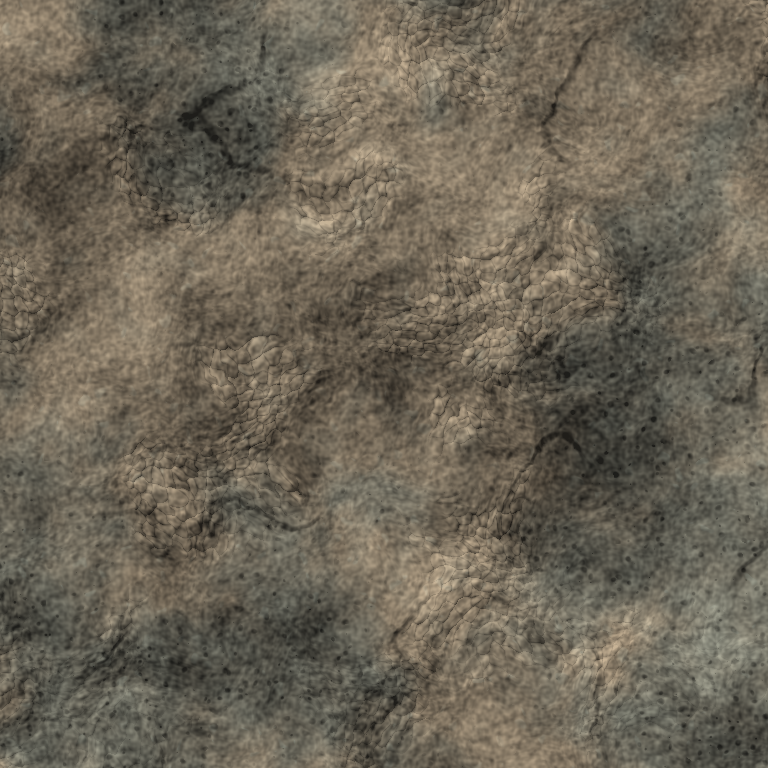
Give the GLSL for this texture, as a three.js fragment shader.

```glsl
// Weathered bare earth: broad dusty and damp patches, crumbly lit relief,
// clods, pits, pale stones and a few cracks. Layers of gradient noise and
// jittered cells add up to one tone, which a warm or cool tint then colours.

varying vec2 vUv;

const vec3 WARM_TINT = vec3(1.03, 0.925, 0.775);  // dry brown soil
const vec3 COOL_TINT = vec3(0.95, 0.955, 0.86);   // damp grey-green soil
const vec2 LIGHT_DIR = vec2(-0.6, 0.8);
const float BASE_TONE = 0.45;
const float PATCH_SCALE = 3.6;
const float PATCH_CONTRAST = 0.25;
const float RELIEF_SCALE = 13.0;
const float RELIEF_STEP = 0.004;
const float RELIEF_CONTRAST = 0.62;
const float CAVITY_CONTRAST = 0.10;
const float GRAIN_SCALE = 150.0;
const float GRAIN_CONTRAST = 0.13;
const float CLOD_SCALE = 72.0;
const float PIT_SCALE = 85.0;
const float STONE_SCALE = 46.0;
const float CRACK_SCALE = 4.5;

float hash(vec2 p) {
  vec3 q = fract(p.xyx * 0.1031);
  q += dot(q, q.yzx + 33.33);
  return fract((q.x + q.y) * q.z);
}

vec2 hash2(vec2 p) {
  return vec2(hash(p), hash(p + 57.3));
}

float cornerSlope(vec2 cell, vec2 offset) {
  float angle = 6.2832 * hash(cell);
  return dot(vec2(cos(angle), sin(angle)), offset);
}

float gradientNoise(vec2 p) {
  vec2 i = floor(p);
  vec2 f = p - i;
  vec2 u = f * f * f * (f * (f * 6.0 - 15.0) + 10.0);
  vec2 e = vec2(1.0, 0.0);
  float low = mix(cornerSlope(i, f), cornerSlope(i + e, f - e), u.x);
  float high = mix(cornerSlope(i + e.yx, f - e.yx), cornerSlope(i + 1.0, f - 1.0), u.x);
  return mix(low, high, u.y);
}

float fbm(vec2 p) {
  float sum = 0.0;
  float amp = 1.0;
  for (int i = 0; i < 5; i++) {
    sum += amp * gradientNoise(p);
    p = mat2(1.6, 1.2, -1.2, 1.6) * p + 17.7;
    amp *= 0.54;
  }
  return sum;
}

// Nearest jittered point: xy = offset from it, z = gap to the next, w = its random value
vec4 cells(vec2 p) {
  vec2 base = floor(p);
  vec4 best = vec4(0.0);
  float first = 8.0;
  float second = 8.0;
  for (int y = -1; y <= 1; y++) {
    for (int x = -1; x <= 1; x++) {
      vec2 id = base + vec2(float(x), float(y));
      vec2 offset = p - id - 0.1 - 0.8 * hash2(id);
      float d = length(offset);
      second = min(second, max(d, first));
      if (d < first) {
        first = d;
        best = vec4(offset, 0.0, hash(id + 91.7));
      }
    }
  }
  best.z = second - first;
  return best;
}

void main() {
  vec2 p = vUv + 3.0;
  vec2 bend = vec2(gradientNoise(p * 9.0), gradientNoise(p * 9.0 + 41.0));
  vec2 crumble = vec2(gradientNoise(p * 60.0), gradientNoise(p * 60.0 + 23.0));
  vec2 q = p + 0.035 * bend + 0.004 * crumble;

  // Broad patches: dry and damp, smooth and crumbly
  float dust = fbm(q * PATCH_SCALE);
  float damp = smoothstep(-0.12, 0.38, fbm(q * 2.4 + 31.0) - 0.35 * dust);
  float rough = smoothstep(-0.25, 0.35, fbm(q * 4.0 + 63.0));
  float tone = BASE_TONE + PATCH_CONTRAST * dust - 0.07 * damp;

  // Crumbly relief lit from one side
  float height = fbm(q * RELIEF_SCALE);
  float lee = fbm((q + LIGHT_DIR * RELIEF_STEP) * RELIEF_SCALE);
  float relief = RELIEF_CONTRAST * (height - lee) + CAVITY_CONTRAST * height;
  tone += relief * mix(0.65, 1.25, rough) * mix(1.0, 0.75, damp);

  // Clods: rounded lumps with dark gaps, in dry crumbly spots
  vec4 clod = cells((q + 0.003 * crumble) * CLOD_SCALE);
  float clodMask = smoothstep(0.4, 0.95, rough + 0.5 * height) * (1.0 - 0.7 * damp);
  float clodShade = 0.13 * dot(clod.xy, LIGHT_DIR) + 0.05 * (clod.w - 0.5);
  clodShade -= 0.09 * (1.0 - smoothstep(0.0, 0.28, clod.z));
  tone += clodMask * (clodShade + 0.035);

  // Fine sand grain
  float grain = gradientNoise(p * GRAIN_SCALE) + 0.7 * gradientNoise(p * GRAIN_SCALE * 0.53 + 7.0);
  tone += GRAIN_CONTRAST * grain;

  // Small dark pits, mostly in damp soil
  vec4 pit = cells((p + 0.004 * crumble) * PIT_SCALE);
  float pitRadius = 0.42 * smoothstep(0.72, 1.0, pit.w);
  float pitMask = 1.0 - smoothstep(pitRadius * 0.4, pitRadius + 0.08, length(pit.xy));
  tone -= 0.13 * pitMask * step(0.72, pit.w) * mix(0.35, 1.0, damp);

  // Pale, slightly cool stones
  vec4 stone = cells((p + 0.012 * crumble) * STONE_SCALE + 11.0);
  float stoneRadius = 0.38 * smoothstep(0.75, 1.1, stone.w);
  float stoneMask = 1.0 - smoothstep(stoneRadius * 0.6, stoneRadius + 0.1, length(stone.xy));
  stoneMask *= step(0.75, stone.w);
  tone += stoneMask * (0.04 + 0.12 * dot(stone.xy, LIGHT_DIR));

  // Short broken cracks along a noise contour
  float contour = abs(gradientNoise(q * CRACK_SCALE + 5.0) + 0.05 * height);
  float crackMask = smoothstep(0.1, 0.3, gradientNoise(p * 5.0 + 77.0));
  tone -= 0.15 * crackMask * (1.0 - smoothstep(0.004, 0.025, contour));

  // Tint, with faint mottling between brown and grey
  float cool = clamp(damp * 0.85 + 0.3 * stoneMask + 0.35 * gradientNoise(p * 22.0), 0.0, 1.0);
  tone = clamp(tone, 0.12, 0.76);
  gl_FragColor = vec4(tone * mix(WARM_TINT, COOL_TINT, cool), 1.0);
}
```
